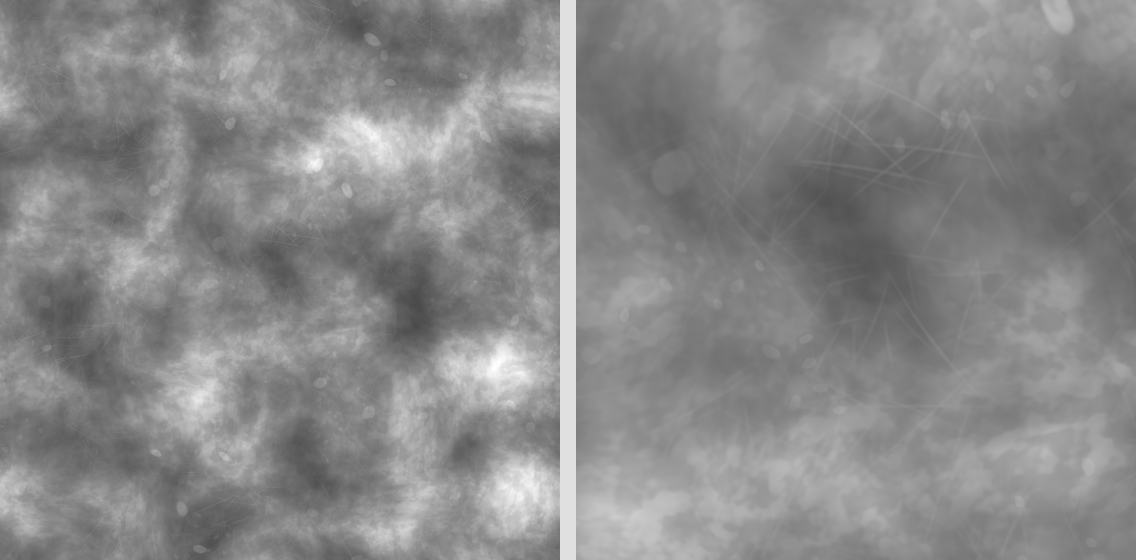
Left: the whole. Right: its middle third, enlarged.
Write a Shadertoy shader that draws this texture.

```glsl
// Tiling grey height map of rough ground: soft cloudy swells, granular crumbs on
// the high parts, fine curved grass strands in the hollows and a few soft pebbles.
// Wrapped gradient noise gives the swells; wrapped cell loops scatter the rest.

const float BASE_GREY = 0.525;      // median height before details
const float SWELL_CONTRAST = 0.74;  // strength of the large light and dark areas
const float SWELL_PERIOD = 5.0;     // whole number of swells across the canvas
const float WARP = 0.035;           // bending of the swells
const float CRUMB_PERIOD = 44.0;
const float CRUMB_HEIGHT = 0.055;
const float GRASS_HEIGHT = 0.075;
const float STRAND_WIDTH = 0.0017;  // half width, in canvas units
const int STRANDS = 12;             // strands per tuft
const float PEBBLE_HEIGHT = 0.10;
const float TAU = 6.2831853;

vec2 wrapCell(vec2 cell, float period) {
    return cell - period * floor((cell + 0.5) / period);
}

// Three random values from 0 to 1 for a cell and a seed
vec3 hash3(vec2 cell, int seed) {
    uvec3 v = uvec3(uvec2(cell + 0.5), uint(seed)) * 1664525u + 1013904223u;
    v.x += v.y * v.z; v.y += v.z * v.x; v.z += v.x * v.y;
    v ^= v >> 16u;
    v.x += v.y * v.z; v.y += v.z * v.x; v.z += v.x * v.y;
    return vec3(v >> 8u) / 16777216.0;
}

float cornerSlope(vec2 cell, vec2 offset, float period, int seed) {
    float angle = TAU * hash3(wrapCell(cell, period), seed).x;
    return dot(offset, vec2(cos(angle), sin(angle)));
}

// Gradient noise that wraps after one canvas
float noise(vec2 uv, float period, int seed) {
    vec2 p = uv * period + 0.37 * float(seed);
    vec2 cell = floor(p), f = p - cell;
    vec2 u = f * f * f * (f * (f * 6.0 - 15.0) + 10.0);
    vec2 x = vec2(1.0, 0.0), y = vec2(0.0, 1.0);
    float low = mix(cornerSlope(cell, f, period, seed),
                    cornerSlope(cell + x, f - x, period, seed), u.x);
    float high = mix(cornerSlope(cell + y, f - y, period, seed),
                     cornerSlope(cell + 1.0, f - 1.0, period, seed), u.x);
    return mix(low, high, u.y);
}

float fbm(vec2 uv, float period, int octaves, float gain, int seed) {
    float sum = 0.0, amplitude = 1.0;
    for (int i = 0; i < octaves; i++) {
        sum += amplitude * noise(uv, period, seed + i);
        amplitude *= gain;
        period *= 2.0;
    }
    return sum;
}

// Fans of thin curved strands, one tuft per cell
float grass(vec2 uv, float period, int seed) {
    vec2 p = uv * period, cell = floor(p);
    float width = max(STRAND_WIDTH, 0.8 / iResolution.y) * period;
    float cover = 0.0;
    for (int k = 0; k < 9; k++) {
        vec2 near = cell + vec2(k % 3 - 1, k / 3 - 1);
        vec2 id = wrapCell(near, period);
        vec3 tuft = hash3(id, seed);
        for (int i = 1; i <= STRANDS; i++) {
            vec3 r = hash3(id, seed + 2 * i);
            vec3 s = hash3(id, seed + 2 * i + 1);
            vec2 root = near + 0.3 + 0.4 * tuft.xy + 0.5 * (s.xy - 0.5);
            float angle = TAU * (tuft.z + 0.55 * (r.x - 0.5));
            vec2 dir = vec2(cos(angle), sin(angle)), d = p - root;
            float along = dot(d, dir), reach = 0.35 + 0.5 * r.y;
            float side = dot(d, vec2(-dir.y, dir.x)) - 0.7 * (r.z - 0.5) * along * along;
            float body = smoothstep(0.0, 0.12, along) * (1.0 - smoothstep(0.4 * reach, reach, along));
            cover += (0.3 + 0.7 * s.z) * body * (1.0 - smoothstep(0.0, width, abs(side)));
        }
    }
    return 1.0 - exp(-cover);
}

// Sparse soft ovals with uneven outlines
float pebbles(vec2 uv, float period, float share, int seed) {
    vec2 p = uv * period, cell = floor(p);
    float wobble = 0.45 * noise(uv, period * 3.0, seed + 2), top = 0.0;
    for (int k = 0; k < 9; k++) {
        vec2 near = cell + vec2(k % 3 - 1, k / 3 - 1);
        vec2 id = wrapCell(near, period);
        vec3 place = hash3(id, seed), form = hash3(id, seed + 1);
        float angle = TAU * form.x;
        vec2 d = p - near - place.xy, axis = vec2(cos(angle), sin(angle));
        vec2 q = vec2(dot(d, axis), dot(d, vec2(-axis.y, axis.x)) * (1.0 + 0.8 * form.y));
        float shape = 1.0 - smoothstep(0.7, 1.05, length(q) / (0.17 + 0.13 * form.z) + wobble);
        top = max(top, step(place.z, share) * (0.45 + 0.55 * form.y) * shape);
    }
    return top;
}

void mainImage(out vec4 fragColor, in vec2 fragCoord) {
    vec2 uv = fragCoord / iResolution.xy;

    // Large swells
    vec2 bent = uv + WARP * vec2(noise(uv, 6.0, 3), noise(uv, 6.0, 4));
    float land = 0.5 * noise(bent, 3.0, 11) + fbm(bent, SWELL_PERIOD, 6, 0.52, 21);
    float height = BASE_GREY * exp(SWELL_CONTRAST * land);

    // Granular crumbs, strongest on high ground
    float high = smoothstep(-0.25, 0.3, land);
    float crumbs = smoothstep(-0.25, 0.3, fbm(bent, CRUMB_PERIOD, 3, 0.65, 41)) - 0.5;
    height += CRUMB_HEIGHT * mix(0.3, 1.0, high) * crumbs;

    // Grass patches, strongest in the hollows
    float patches = smoothstep(-0.25, 0.25, noise(uv, 7.0, 51));
    float strands = grass(uv, 6.0, 100) + 0.7 * grass(uv, 11.0, 200);
    height += GRASS_HEIGHT * mix(1.0, 0.3, high) * mix(0.3, 1.0, patches) * strands;

    // Pebbles and small clustered grit
    float clusters = smoothstep(0.0, 0.25, noise(uv, 8.0, 61));
    float stones = max(pebbles(uv, 18.0, 0.10, 300), 0.5 * clusters * pebbles(uv, 42.0, 0.5, 310));
    height += PEBBLE_HEIGHT * stones;

    fragColor = vec4(vec3(clamp(height, 0.0, 1.0)), 1.0);
}
```
